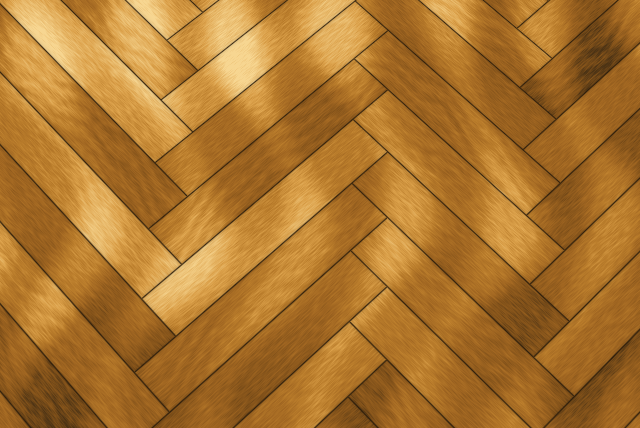
Write a Shadertoy shader that draws this texture.

```glsl
// Oak herringbone parquet, slightly tilted, lit by dappled warm sunlight.

// Layout, in canvas heights
const vec2  VIEW = vec2(0.928, 0.5);       // centre of the perspective
const float TILT = 0.169;                  // growth of planks toward the bottom
const vec2  ANCHOR = vec2(-0.578, -0.035); // left corner of the first plank
const vec2  RISE = vec2(0.0848, 0.0760);   // one plank width, up and right
const vec2  FALL = vec2(0.0848, -0.0809);  // one plank width, down and right
const float RISE_LEN = 5.55;               // plank lengths in plank widths
const float FALL_LEN = 4.82;
const float BORDER_LEN = 3.0;              // extra length of the leftmost boards
const float PLANK_WIDTH = 0.115;
const float GAP = 0.0011;                  // half width of a joint

// Wear and light, in steps of the colour ramp
const float BASE_TONE = 2.65;
const float BATCH_VARIATION = 0.6;
const float PLANK_VARIATION = 0.5;
const float FIBRE = 1.1;
const float RINGS = 0.5;
const float DAPPLE = 2.3;
const float GLOW = 1.2;
const float VIGNETTE = 1.1;

const float TAU = 6.2832;
const vec3 GAP_COLOR = vec3(0.15, 0.10, 0.04);
const vec3 OAK[6] = vec3[6](
    vec3(0.30, 0.20, 0.08), vec3(0.51, 0.32, 0.10), vec3(0.63, 0.40, 0.13),
    vec3(0.73, 0.49, 0.17), vec3(0.86, 0.63, 0.29), vec3(0.97, 0.84, 0.57));

struct Plank {
    vec2 pos;    // along and across, in plank widths
    vec2 ends;   // where the board starts and stops
    vec2 id;
    float batch; // shade of its batch, -1 to 1
};

float hash(vec2 p) {
    vec3 q = fract(p.xyx * 0.1031);
    q += dot(q, q.yzx + 33.33);
    return fract((q.x + q.y) * q.z);
}

// Distance to the nearest scattered cell point
float cellular(vec2 p) {
    vec2 cell = floor(p), f = p - cell;
    float nearest = 2.0;
    for (int y = -1; y <= 1; y++)
    for (int x = -1; x <= 1; x++) {
        vec2 o = vec2(x, y);
        vec2 point = o + vec2(hash(cell + o), hash(cell + o + 71.7));
        nearest = min(nearest, length(point - f));
    }
    return nearest;
}

// Staircases of falling and rising planks, alternating across the floor
Plank findPlank(vec2 st) {
    for (int n = -1; n <= 1; n++) {
        vec2 q = st - float(n) * vec2(RISE_LEN, FALL_LEN);
        float start = n < 0 ? -BORDER_LEN : 0.0;
        float column = floor(q.x - RISE_LEN);
        float along = q.y + column;
        float cycle = n < 0 ? (column + 1.0) / 2.0 : (column + 0.7) / 3.0;
        if (along >= start && along < FALL_LEN)
            return Plank(vec2(along, q.x - RISE_LEN - column), vec2(start, FALL_LEN),
                         vec2(column + 31.0, n * 7 + 3), cos(TAU * cycle));
        float row = floor(q.y);
        along = q.x + row;
        cycle = (row - 1.0 - float(n)) / 3.0;
        if (along >= 0.0 && along < RISE_LEN)
            return Plank(vec2(along, q.y - row), vec2(0.0, RISE_LEN),
                         vec2(row, n * 7), cos(TAU * cycle));
    }
    return Plank(vec2(0.5), vec2(0.0, 1.0), vec2(0.0), 0.0);
}

// Fine pores, wavy growth rings and a slow drift along the board
float woodGrain(Plank k) {
    float seed = hash(k.id + 5.3);
    vec2 g = k.pos + vec2(0.0, 0.06 * (seed - 0.5) * k.pos.x);
    vec2 shift = floor(seed * 40.0) * vec2(3.0, 5.0) + 200.0;
    float coarse = cellular(g * vec2(2.6, 22.0) + shift) - 0.45;
    float fine = cellular(g * vec2(4.5, 38.0) + shift + 19.0) - 0.45;
    float ring = 3.2 * g.y + 0.8 * sin(1.1 * g.x + TAU * seed)
               + 0.2 * sin(4.0 * g.x + 5.0 * g.y);
    float figured = smoothstep(0.35, 0.9, hash(k.id + 9.1));
    return FIBRE * (0.6 * coarse + 0.7 * fine)
         + RINGS * figured * (0.5 * sin(TAU * ring) - 0.15)
         + 0.25 * sin(0.9 * k.pos.x + 9.0 * seed);
}

// Soft patches of sun from layered sines, strongest at the upper left
float sunlight(vec2 p) {
    vec2 w = p + 0.035 * sin(9.0 * p.yx + vec2(0.6, 2.1));
    float bands = cos(26.0 * (w.x - 0.11) + 2.4 * sin(5.0 * (w.y - 0.87)));
    float breaks = cos(12.0 * (w.y - 0.88) - 1.5 * (w.x - 0.3));
    float patches = smoothstep(-0.5, 1.0, 0.55 * bands + 0.45 * breaks);
    float strength = mix(0.65, 1.0, smoothstep(0.15, 0.95, p.y));
    vec2 toGlow = p - vec2(0.25, 0.92);
    float rim = smoothstep(0.3, 1.0, length((p - vec2(0.65, 0.62)) * vec2(0.9, 1.1)));
    return DAPPLE * strength * (patches - 0.3)
         + GLOW * exp(-4.0 * dot(toGlow, toGlow)) - VIGNETTE * rim;
}

vec3 oakColor(float tone) {
    tone -= 0.4 * max(tone - 4.0, 0.0);   // soften the brightest spots
    vec3 color = OAK[0];
    for (int i = 1; i < 6; i++)
        color = mix(color, OAK[i], clamp(tone - float(i - 1), 0.0, 1.0));
    return color;
}

void mainImage(out vec4 fragColor, in vec2 fragCoord) {
    vec2 p = fragCoord / iResolution.y;
    float px = 0.9 / iResolution.y;

    // Undo the tilt, then express the floor in plank widths
    vec2 ground = (p - VIEW) / (1.0 - TILT * (p.y - VIEW.y)) - ANCHOR;
    Plank k = findPlank(inverse(mat2(RISE, FALL)) * ground);

    float tone = BASE_TONE + BATCH_VARIATION * k.batch
               + PLANK_VARIATION * (hash(k.id) - 0.5) + woodGrain(k) + sunlight(p);
    vec3 color = oakColor(tone);

    // Dark joints with a faint worn shoulder
    float ends = min(k.pos.x - k.ends.x, k.ends.y - k.pos.x);
    float sides = min(k.pos.y, 1.0 - k.pos.y);
    float edge = min(ends, sides) * PLANK_WIDTH;
    color *= 1.0 - 0.15 * exp(-edge / 0.004);
    color = mix(GAP_COLOR, color, smoothstep(GAP - px, GAP + px, edge));
    fragColor = vec4(color, 1.0);
}
```
